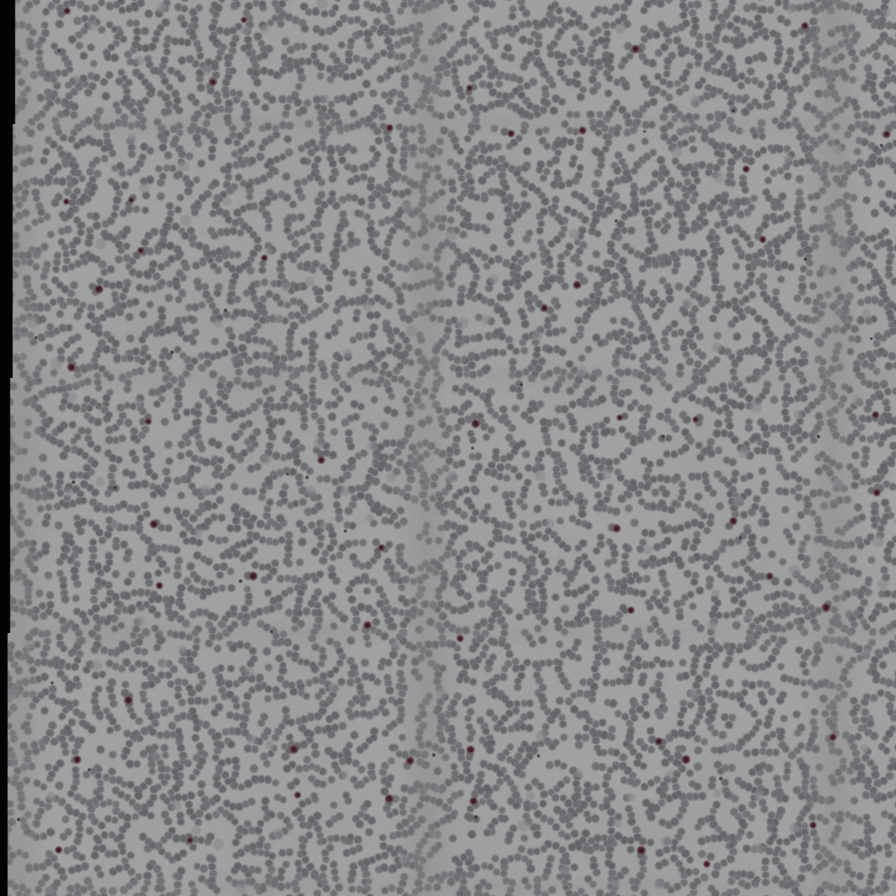
This texture is drawn by a Shadertoy shader. Its source:

```glsl
// Stitched micrograph of a grey blood smear: chained cells, sparse dark red nuclei, black left margin.

vec3 hash3(vec2 p) {
    vec3 q = fract(vec3(p.xyx) * vec3(0.1031, 0.1030, 0.0973));
    q += dot(q, q.yxz + 33.33);
    return fract((q.xxy + q.yzz) * q.zyx);
}

float valueNoise(vec2 p) {
    vec2 i = floor(p), f = fract(p);
    f = f * f * (3.0 - 2.0 * f);
    return mix(mix(hash3(i).x, hash3(i + vec2(1, 0)).x, f.x),
               mix(hash3(i + vec2(0, 1)).x, hash3(i + vec2(1, 1)).x, f.x), f.y);
}

// Soft disc: 1 inside, 0 outside
float disc(float dist, float radius, float blur) {
    return 1.0 - smoothstep(radius - blur, radius + blur, dist);
}

// Short bent chains of touching cells; x = coverage, y = tone of the top cell
vec2 cellChains(vec2 uv, float blur) {
    const float GRID = 52.0;
    vec2 home = floor(uv * GRID);
    vec2 best = vec2(0.0, 0.5);
    for (int k = 0; k < 9; k++) {
        vec2 id = home + vec2(k % 3 - 1, k / 3 - 1);
        vec3 place = hash3(id + 17.0);
        vec3 form = hash3(id + 171.0);
        vec2 center = (id + 0.15 + 0.7 * place.xy) / GRID;
        float angle = 6.2832 * place.z;
        vec2 dir = vec2(cos(angle), sin(angle));
        vec2 side = vec2(-dir.y, dir.x);
        int count = 1 + int(form.x * 5.0);
        for (int j = 0; j < count; j++) {
            vec3 vary = hash3(id * 5.0 + float(j) * 61.0 + 300.0);
            float t = float(j) - 0.5 * float(count - 1);
            float bend = (form.y - 0.5) * 0.005 * (t * t - 1.0);
            vec2 pos = center + dir * t * 0.0073 + side * bend + (vary.xy - 0.5) * 0.0018;
            float cover = disc(length(uv - pos), 0.0038 + 0.0008 * vary.z, blur);
            if (cover > best.x) best = vec2(cover, vary.x);
        }
    }
    return best;
}

// Sparse scattered dots; x = coverage, y = closeness to the dot center
vec2 scatteredDots(vec2 uv, float grid, float chance, float radius, float blur) {
    vec2 id = floor(uv * grid);
    vec3 h = hash3(id + grid * 7.0);
    vec3 g = hash3(id + grid * 13.0);
    float size = radius * (0.8 + 0.4 * g.x);
    float dist = length(uv - (id + 0.08 + 0.84 * h.xy) / grid);
    return step(h.z, chance) * vec2(disc(dist, size, blur), disc(dist, size * 0.6, blur));
}

void mainImage(out vec4 fragColor, in vec2 fragCoord) {
    vec2 uv = fragCoord / iResolution.y;
    float pixel = 1.0 / iResolution.y;
    float blur = max(0.0019, pixel);

    // Distance to the nearest seam between stitched tiles
    vec2 tile = (uv - vec2(0.02, 0.01)) / vec2(0.455, 0.284);
    vec2 seamDist = abs(tile - round(tile)) * vec2(0.455, 0.284);
    float seam = max(exp(-pow(seamDist.x / 0.024, 2.0)),
                     0.5 * exp(-pow(seamDist.y / 0.012, 2.0)));

    // Background plasma, slightly dimmer at the seams
    vec3 color = vec3(0.628, 0.63, 0.625);
    color += 0.016 * (valueNoise(uv * 14.0) - 0.5) + 0.012 * (valueNoise(uv * 190.0) - 0.5);
    color -= 0.035 * seam;

    // Red cells, washed out where tiles overlap
    vec2 cells = cellChains(uv, blur);
    vec3 cellColor = vec3(0.415, 0.415, 0.434) + 0.06 * (cells.y - 0.5);
    color = mix(color, cellColor, cells.x * (1.0 - 0.25 * seam));

    // Pale ghost cells
    vec2 ghost = scatteredDots(uv, 21.0, 0.3, 0.0055, blur);
    color = mix(color, vec3(0.53, 0.53, 0.545), 0.6 * ghost.x);

    // Dark red nuclei and tiny black specks
    vec2 nucleus = scatteredDots(uv, 8.0, 0.85, 0.0042, 0.0015);
    color = mix(color, mix(vec3(0.40, 0.29, 0.32), vec3(0.23, 0.11, 0.14), nucleus.y), nucleus.x);
    vec2 speck = scatteredDots(uv, 9.0, 0.3, 0.0017, 0.001);
    color = mix(color, vec3(0.18, 0.17, 0.19), 0.8 * speck.x);

    // Black margin, stepping wider with each tile row
    float row = max(floor(tile.y), 0.0);
    float margin = 0.0085 + 0.0028 * row;
    color = mix(vec3(0.01), color, smoothstep(margin - pixel, margin + pixel, uv.x));

    fragColor = vec4(color, 1.0);
}
```
